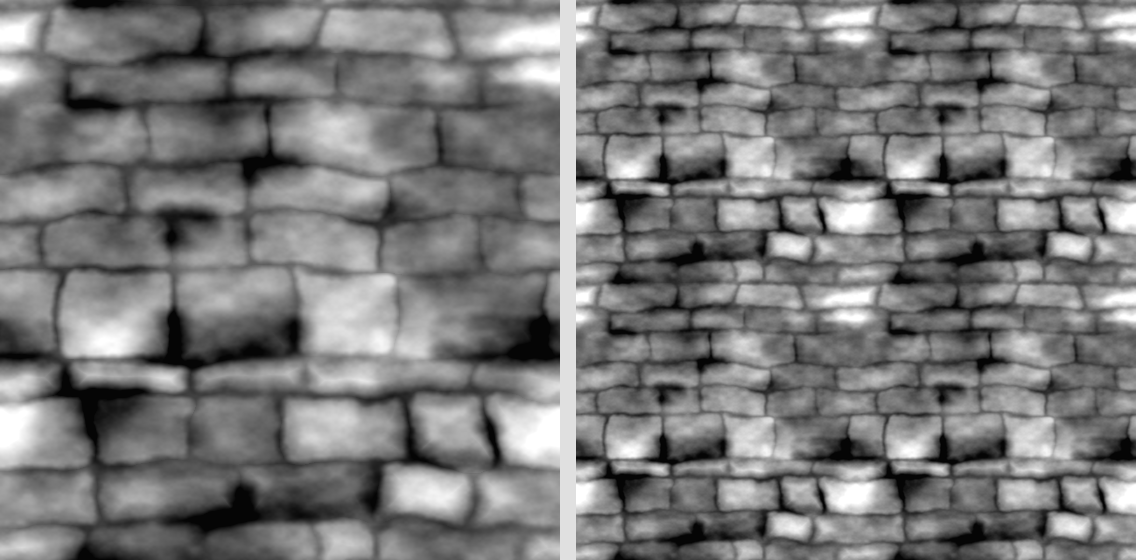
Left, the tile; right, the same tile 2 across and 2 down.
Give the GLSL for this texture map, as a three.js fragment shader.

```glsl
varying vec2 vUv;

float hash(vec2 p) {
  vec3 q = fract(p.xyx * vec3(0.1031, 0.1030, 0.0973));
  q += dot(q, q.yzx + 33.33);
  return fract((q.x + q.y) * q.z);
}

// Value noise that wraps after a whole number of cells
float noise(vec2 uv, vec2 cells, float seed) {
  vec2 p = uv * cells;
  vec2 i = floor(p);
  vec2 f = fract(p);
  f = f * f * f * (f * (f * 6.0 - 15.0) + 10.0);
  vec2 a = mod(i, cells) + seed;
  vec2 b = mod(i + 1.0, cells) + seed;
  return mix(mix(hash(a), hash(vec2(b.x, a.y)), f.x),
             mix(hash(vec2(a.x, b.y)), hash(b), f.x), f.y);
}

float fbm(vec2 uv, vec2 cells, float seed) {
  float sum = 0.0;
  float weight = 0.5;
  for (int i = 0; i < 4; i++) {
    sum += weight * noise(uv, cells, seed);
    cells *= 2.0;
    seed += 17.0;
    weight *= 0.5;
  }
  return sum / 0.9375;
}

// Jittered position of an upright joint, in stones along its course
float joint(float k, float count, float row) {
  return k + 0.56 * (hash(vec2(mod(k, count) + 3.0, row * 7.0 + 11.0)) - 0.5);
}

// x: distance to the stone edge, negative inside; y: random value of the stone
vec2 stoneAt(vec2 p) {
  // Each course: top edge, number of stones, shift
  vec3 courses[10] = vec3[10](
    vec3(0.072, 5, 0.55), vec3(0.174, 4, 0.48), vec3(0.300, 5, 0.60),
    vec3(0.372, 4, 0.37), vec3(0.525, 5, 0.65), vec3(0.620, 5, 0.30),
    vec3(0.705, 4, 0.70), vec3(0.818, 3, 0.53), vec3(0.903, 4, 0.56),
    vec3(1.0, 4, 0.50));
  float y = fract(p.y + 0.007);
  float bottom = 0.0;
  float row = 0.0;
  vec3 course = courses[0];
  for (int i = 0; i < 10; i++) {
    course = courses[i];
    row = float(i);
    if (y < course.x) break;
    bottom = course.x;
  }

  float count = course.y;
  float x = p.x * count - course.z;
  float k = floor(x);
  if (x < joint(k, count, row)) k -= 1.0;
  else if (x >= joint(k + 1.0, count, row)) k += 1.0;
  float left = joint(k, count, row);
  float right = joint(k + 1.0, count, row);

  // Rounded box
  vec2 center = 0.5 * vec2(left + right, bottom + course.x);
  vec2 halfSize = 0.5 * vec2((right - left) / count, course.x - bottom);
  vec2 offset = vec2((x - center.x) / count, y - center.y);
  vec2 q = abs(offset) - halfSize + 0.022;
  float d = length(max(q, 0.0)) + min(max(q.x, q.y), 0.0) - 0.022;
  return vec2(d, hash(vec2(mod(k, count) + 41.0, row + 23.0)));
}

void main() {
  vec2 uv = vUv;
  vec2 warp = vec2(fbm(uv, vec2(7.0), 5.0), fbm(uv, vec2(6.0, 8.0), 61.0)) - 0.5;
  vec2 stone = stoneAt(uv + warp * vec2(0.06, 0.05));

  float blotch = fbm(uv, vec2(5.0, 8.0), 113.0);
  float grain = fbm(uv, vec2(20.0, 26.0), 211.0);
  float wear = noise(uv, vec2(6.0, 9.0), 307.0);
  float depth = -stone.x + 0.008 * (grain - 0.5);
  float dome = smoothstep(-0.003, 0.015, depth);
  float rounding = smoothstep(0.0, 0.045, depth);

  // Stone faces
  float height = 0.49 + 0.95 * (blotch - 0.5) + 0.22 * (grain - 0.5);
  height += dome * 0.26 * (stone.y - 0.5) + 0.08 * rounding;

  // Joints, deeper where worn
  height -= (1.0 - dome) * mix(0.07, 0.26, wear);

  // Hollows that spread from the joints, and raised bright faces
  float hollow = smoothstep(0.58, 0.9, noise(uv, vec2(6.0, 10.0), 401.0));
  height -= 0.38 * hollow * mix(1.0, 0.4, rounding);
  float crown = smoothstep(0.6, 0.95, noise(uv, vec2(5.0, 9.0), 503.0));
  height += 0.28 * crown * rounding;

  gl_FragColor = vec4(vec3(clamp(height, 0.02, 1.0)), 1.0);
}
```
